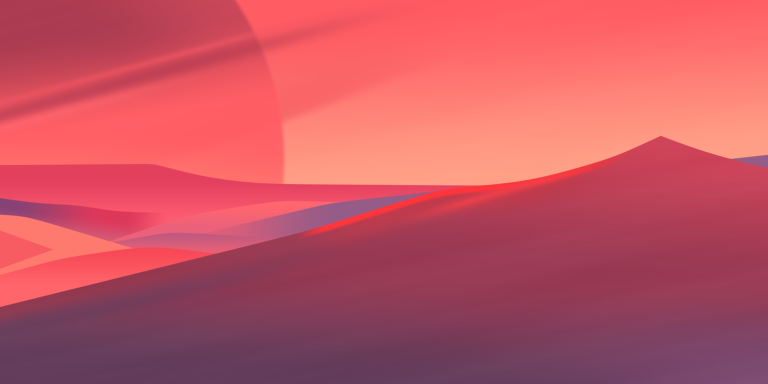
A Shadertoy shader for this background:

```glsl
// Layered desert dunes under a coral sky with a huge dim planet.
#define PLANET vec3(-0.005, 0.583, 0.745)  // centre x, y and radius
#define PEAK_X 1.721
#define STREAK_SLOPE 0.27
#define GRAIN 0.012
#define CORAL vec3(1.00, 0.36, 0.39)
#define PEACH vec3(1.00, 0.63, 0.53)
#define WINE vec3(0.60, 0.23, 0.33)
#define DUSK vec3(0.39, 0.24, 0.36)
#define ROSE vec3(0.82, 0.27, 0.35)
#define MAUVE vec3(0.58, 0.36, 0.53)
#define SUNLIT vec3(1.00, 0.21, 0.23)

// Smooth ramp: zero before "at", slope one after it
float hinge(float x, float at, float soft) {
    float k = (x - at) / soft;
    return soft * (max(k, 0.0) + log(1.0 + exp(-abs(k))));
}

float band(float d, float width) {
    return exp(-d * d / (width * width));
}

// Paint everything below a ridge height
void layer(inout vec3 col, vec3 paint, float y, float ridge) {
    float aa = 0.8 / iResolution.y;
    col = mix(col, paint, smoothstep(-aa, aa, ridge - y));
}

// Soft brush strokes from layered sines along a slope
float brush(vec2 p, float slope) {
    float v = p.y - slope * p.x, sum = 0.0, amp = 0.5, freq = 24.0;
    for (int i = 0; i < 4; i++) {
        sum += amp * sin(v * freq + 1.5 * sin(p.x * 3.0 + freq));
        freq *= 1.9;
        amp *= 0.6;
    }
    return sum;
}

vec3 sky(vec2 p) {
    float glow = smoothstep(0.98, 0.48, p.y - 0.08 * (p.x - 1.0));
    vec3 col = mix(CORAL, PEACH, glow);

    // Shadow trailing away from the planet
    float trail = p.y - 0.682 - 0.37 * (p.x - 0.74);
    float shade = smoothstep(-0.015, 0.02, trail) * smoothstep(0.2, 0.02, trail);
    col = mix(col, vec3(0.96, 0.35, 0.38), 0.65 * shade * smoothstep(1.25, 0.75, p.x));

    // Planet, dark at the upper left and melting into the haze
    float rim = length(p - PLANET.xy) - PLANET.z;
    float dark = smoothstep(0.63, 0.90, p.y - 0.13 * p.x);
    vec3 disk = mix(mix(CORAL, vec3(1.0, 0.46, 0.43), smoothstep(0.66, 0.5, p.y)),
                    vec3(0.64, 0.22, 0.31), dark);
    disk = mix(disk, CORAL, 0.35 * smoothstep(-0.35, 0.0, rim));
    col = mix(col, disk, smoothstep(0.008, -0.008, rim) * 0.92);

    // Slanted cloud streaks
    float s = p.y - STREAK_SLOPE * p.x;
    float fade = smoothstep(1.15, 0.45, p.x);
    col = mix(col, vec3(0.70, 0.23, 0.32), 0.65 * fade * band(s - 0.698, 0.022));
    col = mix(col, vec3(0.95, 0.33, 0.38), 0.60 * fade * band(s - 0.732, 0.010));
    col = mix(col, vec3(1.0, 0.40, 0.43), 0.65 * smoothstep(0.65, 0.1, p.x) * band(s - 0.664, 0.013));
    return col + GRAIN * 0.5 * brush(p, STREAK_SLOPE);
}

void distantDunes(inout vec3 col, vec2 p) {
    float x = p.x, y = p.y;
    float far = 0.570 + 0.008 * x - 0.29 * hinge(x, 0.4, 0.008)
              + 0.15 * hinge(x, 0.52, 0.04) + 0.125 * hinge(x, 0.66, 0.04);
    layer(col, mix(vec3(0.99, 0.36, 0.44), vec3(0.89, 0.25, 0.37),
                   smoothstep(0.42, 0.54, y)), y, far);

    float violet = 0.484 - 0.14 * x + 0.1 * hinge(x, 0.1, 0.02)
                 - 0.15 * hinge(x, 0.21, 0.02) + 0.17 * hinge(x, 0.3, 0.02);
    vec3 shade = mix(vec3(0.53, 0.26, 0.46), vec3(0.87, 0.22, 0.35), smoothstep(0.02, 0.28, x));
    shade = mix(shade, vec3(0.82, 0.36, 0.47), smoothstep(0.02, 0.09, violet - y));
    layer(col, mix(shade, col, smoothstep(0.32, 0.45, x)), y, violet);

    float pink = 0.278 + 0.33 * x - 0.18 * hinge(x, 0.5, 0.03)
               - 0.2 * hinge(x, 0.74, 0.02) + 0.1 * hinge(x, 0.86, 0.02);
    layer(col, mix(vec3(0.92, 0.38, 0.48), vec3(1.0, 0.40, 0.43),
                   smoothstep(0.40, 0.47, y)), y, pink);

    float blue = 0.265 + 0.24 * x - 0.13 * hinge(x, 0.86, 0.02);
    layer(col, mix(vec3(0.90, 0.37, 0.47), MAUVE, smoothstep(0.50, 0.90, x)), y, blue);

    float lilac = 0.313 + 0.19 * x - 0.25 * hinge(x, 0.44, 0.02);
    layer(col, mix(vec3(0.93, 0.38, 0.46), vec3(0.74, 0.35, 0.50),
                   smoothstep(0.33, 0.40, y)), y, lilac);

    // Orange dune with a shaded facet, then the red dune before it
    float orange = 0.441 - 0.03 * x - 0.27 * hinge(x, 0.06, 0.02);
    layer(col, vec3(1.0, 0.48, 0.43), y, orange);
    float facet = min(0.40 - 0.36 * x - y, y - 0.30 - 0.36 * x);
    layer(col, vec3(0.97, 0.36, 0.39), 0.0, facet);
    float red = 0.284 + 0.27 * x - 0.12 * hinge(x, 0.16, 0.02) - 0.28 * hinge(x, 0.39, 0.03);
    layer(col, mix(vec3(1.0, 0.40, 0.42), vec3(0.97, 0.28, 0.34),
                   smoothstep(0.24, 0.36, y)), y, red);
}

void greatDune(inout vec3 col, vec2 p) {
    float x = p.x;
    float ridge = 0.2005 + 0.247 * x + 0.07 * hinge(x, 0.8, 0.03) - 0.25 * hinge(x, 1.15, 0.03)
                + 0.235 * hinge(x, 1.38, 0.05) + 0.15 * hinge(x, 1.6, 0.02)
                - 0.85 * max(x - PEAK_X, 0.0) + 0.17 * hinge(x, 1.84, 0.05);
    float depth = ridge - p.y, tone = p.y + 0.06 * x;
    vec3 body = mix(DUSK, WINE, smoothstep(0.06, 0.37, tone));
    body = mix(body, ROSE, smoothstep(0.36, 0.76, tone));
    body = mix(body, vec3(0.49, 0.29, 0.44), smoothstep(1.2, 2.0, x) * smoothstep(0.28, 0.02, p.y));

    // Warm shoulder, dark fold and sunlit edges
    float left = smoothstep(1.1, 0.3, x);
    body = mix(body, vec3(0.60, 0.23, 0.31), 0.7 * left * smoothstep(0.055, 0.015, depth));
    body = mix(body, DUSK, 0.5 * left * band(depth - 0.07, 0.025));
    float reach = smoothstep(0.76, 1.0, x) * smoothstep(1.68, 1.35, x);
    body = mix(body, vec3(0.76, 0.22, 0.28), 0.75 * reach * smoothstep(0.09, 0.03, depth));
    body = mix(body, SUNLIT, smoothstep(0.76, 0.86, x) * smoothstep(1.68, 1.45, x)
               * smoothstep(0.022, 0.010, depth));
    float streak = p.y - 0.424 - 0.285 * (x - 1.04);
    body = mix(body, vec3(0.95, 0.25, 0.29), 0.8 * band(streak, 0.013)
               * smoothstep(1.02, 1.25, x) * smoothstep(1.62, 1.4, x));
    body += GRAIN * brush(p, 0.2);
    layer(col, body, p.y, ridge);
}

void mainImage(out vec4 fragColor, in vec2 fragCoord) {
    vec2 p = fragCoord / iResolution.xy * vec2(2.0, 1.0);
    vec3 col = sky(p);
    distantDunes(col, p);
    greatDune(col, p);
    fragColor = vec4(clamp(col, 0.0, 1.0), 1.0);
}
```
